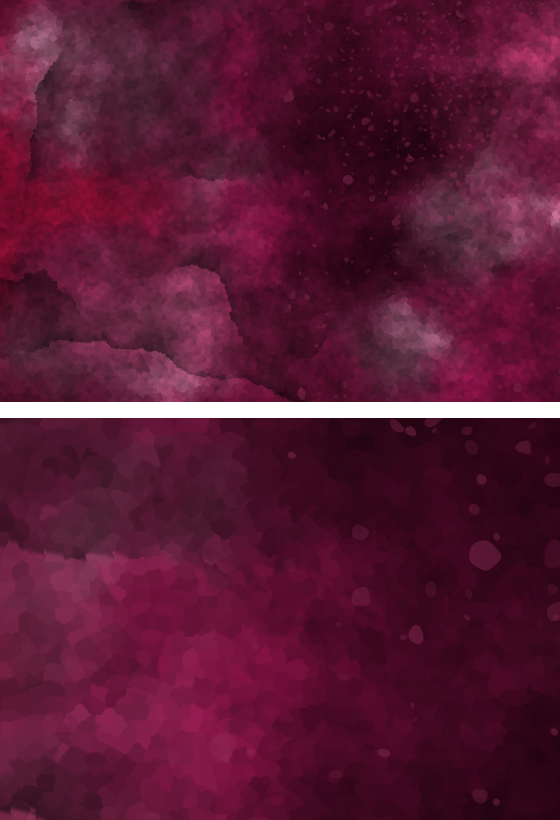
Top, the full canvas; bottom, a detail of the centre.
Reproduce this background procedurally as a WebGL 2 fragment shader.

```glsl
#version 300 es
precision highp float;
// Dark wine watercolour: broad pigment washes around a deep core, torn
// overlapping paper edges on the left and fine paint droplets on the right.
// All is sampled at ragged Voronoi cells, giving small flat brush facets.

#define FACETS 84.0        // fine facets per canvas height
#define PATCHES 27.0       // coarse facets per canvas height
#define BLEED 0.24         // distortion of the washes
#define MOTTLE 1.15        // contrast of the pigment clouds
#define FACET_JITTER 0.20  // brightness spread between fine facets
#define PATCH_JITTER 0.17  // brightness spread between coarse facets
#define TEAR_DARK 0.36     // shade on the covered side of a tear
#define TEAR_LIGHT 0.20    // gleam on the upper side of a tear
#define DROP_ALPHA 0.42    // opacity of the droplets

uniform vec2 u_resolution;
out vec4 outColor;

const vec3 DEEP = vec3(0.150, 0.012, 0.072), WINE = vec3(0.310, 0.045, 0.155);
const vec3 CRIMSON = vec3(0.460, 0.040, 0.165), MAGENTA = vec3(0.490, 0.055, 0.250);
const vec3 ROSE = vec3(0.550, 0.180, 0.330), MAUVE = vec3(0.600, 0.380, 0.475);
const vec3 PLUM = vec3(0.300, 0.155, 0.220);

vec2 hash2(vec2 p) {
  vec3 h = fract(p.xyx * vec3(0.1031, 0.1030, 0.0973));
  h += dot(h, h.yzx + 33.33);
  return fract((h.xx + h.yz) * h.zy);
}

float noise(vec2 p) {
  vec2 i = floor(p), f = fract(p);
  f = f * f * (3.0 - 2.0 * f);
  return mix(mix(hash2(i).x, hash2(i + vec2(1, 0)).x, f.x),
             mix(hash2(i + vec2(0, 1)).x, hash2(i + vec2(1, 1)).x, f.x), f.y);
}

float fbm(vec2 p) {
  float sum = 0.0;
  for (float amp = 0.5; amp > 0.03; amp *= 0.5) {
    sum += amp * noise(p);
    p = mat2(1.6, 1.2, -1.2, 1.6) * p + 17.3;
  }
  return sum;
}

// Facet centre in xy, random brightness in z; blended at facet borders.
vec3 facet(vec2 p, float count) {
  vec2 g = p * count, k = g * 1.3;
  g += 0.9 * (vec2(fbm(k), fbm(k + 41.0)) - 0.48);
  vec3 first = vec3(0), second = vec3(0);
  float d1 = 9.0, d2 = 9.0;
  for (int i = 0; i < 9; i++) {
    vec2 cell = floor(g) + vec2(i % 3, i / 3) - 1.0, site = cell + hash2(cell + 7.0);
    float d = distance(g, site);
    vec3 found = vec3(site / count, hash2(cell + 91.0).x);
    if (d < d1) { d2 = d1; second = first; d1 = d; first = found; }
    else if (d < d2) { d2 = d; second = found; }
  }
  float border = (d2 - d1) * u_resolution.y / (2.0 * count);
  return mix(second, first, 0.5 + 0.5 * clamp(border, 0.0, 1.0));
}

// Soft elliptical pool of pigment.
float pool(vec2 p, float x, float y, float w, float h) {
  vec2 d = (p - vec2(x, y)) / vec2(w, h);
  return exp(-dot(d, d));
}

// Torn arc (centre, radius) facing dir; side +1 shades outside, -1 inside.
float tear(vec2 p, vec3 arc, vec2 dir, float side) {
  vec2 v = p - arc.xy;
  float d = (length(v) - arc.z) * side;
  float reach = smoothstep(0.35, 0.95, dot(normalize(v), normalize(dir)));
  reach *= smoothstep(0.2, 0.65, noise(p * 7.0 + arc.xy * 9.0));
  float light = TEAR_LIGHT * exp(min(d, 0.0) / 0.06);
  float dark = -TEAR_DARK * exp(-max(d, 0.0) / 0.05);
  return reach * mix(light, dark, smoothstep(-0.002, 0.002, d));
}

// p is the facet centre, exact the true position.
vec3 paint(vec2 p, vec2 exact) {
  vec2 bend = vec2(fbm(p * 5.0), fbm(p * 5.0 + 31.0)) - 0.48;
  vec2 q = p + BLEED * (bend + 0.35 * (vec2(fbm(p * 19.0), fbm(p * 19.0 + 8.0)) - 0.48));
  float grain = mix(0.45, 1.1, smoothstep(0.28, 0.64, fbm(p * 13.0 + 2.0)));
  // Shadows and pools
  vec3 col = mix(WINE, DEEP, 0.4 * smoothstep(0.35, 0.7, fbm(p * 3.0 + 5.0)));
  col = mix(col, PLUM, 0.85 * max(pool(q, 0.36, 0.83, 0.26, 0.2), pool(q, 0.1, 0.12, 0.17, 0.16)));
  col = mix(col, CRIMSON, 0.95 * max(pool(q, 0.19, 0.5, 0.23, 0.1), pool(q, 0.0, 0.5, 0.07, 0.4)));
  col = mix(col, MAGENTA, 0.9 * max(pool(q, 0.58, 0.77, 0.08, 0.17), pool(q, 0.63, 0.42, 0.13, 0.15)));
  col = mix(col, ROSE, 0.85 * grain * pool(q, 1.33, 0.8, 0.24, 0.27));
  col = mix(col, DEEP, 0.93 * max(pool(q, 0.92, 0.64, 0.23, 0.3), pool(q, 0.9, 0.34, 0.2, 0.15)));
  col = mix(col, MAGENTA, 0.85 * pool(q, 1.22, 0.1, 0.16, 0.16));
  col = mix(col, PLUM, 0.9 * max(pool(q, 1.0, 0.13, 0.18, 0.09), pool(q, 1.1, 0.4, 0.09, 0.1)));
  // Pale mineral veils
  float veil = max(pool(q, 0.1, 0.88, 0.08, 0.13), pool(q, 1.29, 0.46, 0.17, 0.08));
  veil = max(veil, 0.55 * max(pool(q, 0.2, 0.68, 0.08, 0.1), pool(q, 0.52, 0.52, 0.1, 0.12)));
  veil = max(veil, 0.6 * max(pool(q, 0.4, 0.05, 0.16, 0.08), pool(q, 1.05, 0.15, 0.1, 0.06)));
  col = mix(col, mix(ROSE, MAUVE, 0.4), 0.85 * pool(q, 0.42, 0.23, 0.18, 0.15));
  col = mix(col, MAUVE, min(veil * grain, 0.95));
  // Overlapping torn sheets
  vec2 r = mix(p, exact, 0.6) + 0.95 * BLEED * bend;
  float relief = tear(r, vec3(0.50, 0.62, 0.425), vec2(-0.8, 0.6), -1.0)
    + tear(r, vec3(0.48, 0.30, 0.27), vec2(-0.3, 1.0), 1.0)
    + tear(r, vec3(0.02, 0.02, 0.30), vec2(0.7, 0.8), -1.0)
    + tear(r, vec3(0.40, 0.14, 0.22), vec2(0.6, 0.8), 1.0)
    + tear(r, vec3(0.20, -0.60, 0.74), vec2(0.35, 1.0), 1.0)
    + tear(r, vec3(0.62, 0.28, 0.20), vec2(0.4, -1.0), -1.0);
  float cloud = 0.55 * fbm(p * 8.0 + 3.0) + 0.45 * fbm(p * 24.0) - 0.47;
  return col * max(0.4, 1.04 + relief + MOTTLE * cloud);
}

// Droplets at three sizes, densest in the upper right.
void droplets(inout vec3 col, vec2 p) {
  vec2 q = p + 0.009 * (vec2(noise(p * 65.0), noise(p * 65.0 + 9.0)) - 0.5);
  for (float scale = 19.0; scale < 50.0; scale += 13.0) {
    vec2 cell = floor(q * scale), rnd = hash2(cell + scale), mid = (cell + 0.5) / scale;
    float density = smoothstep(0.58, 0.75, mid.x) * (0.07 + 0.6 * pool(mid, 1.16, 0.8, 0.27, 0.32));
    vec2 centre = cell + 0.25 + 0.5 * hash2(cell + 200.0 + scale);
    float d = (length(q * scale - centre) - mix(0.09, 0.23, rnd.y)) / scale;
    float cover = clamp(0.5 - d * u_resolution.y, 0.0, 1.0) * step(rnd.x, density);
    col = mix(col, ROSE, cover * DROP_ALPHA * mix(0.4, 1.0, hash2(cell + 77.0).y));
  }
}

void main() {
  vec2 p = gl_FragCoord.xy / u_resolution.y;
  vec3 fine = facet(p, FACETS), coarse = facet(p, PATCHES);
  vec3 col = paint(fine.xy, p);
  col *= 1.0 + FACET_JITTER * (fine.z - 0.5) + PATCH_JITTER * (coarse.z - 0.5);
  droplets(col, p);
  outColor = vec4(clamp(col, 0.0, 1.0), 1.0);
}
```
